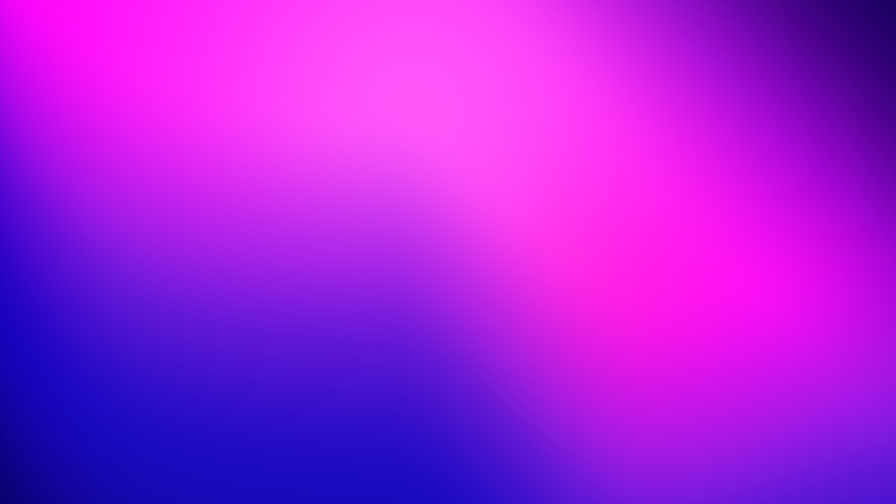
Give the GLSL for this background, as a WebGL 2 fragment shader.

```glsl
#version 300 es
precision highp float;
// A soft neon gradient: a magenta band arches over a blue hollow and fades
// into an indigo corner. A curved height ramp sets the main colours; a
// round highlight, a warm glow and a diagonal shade finish the light.

uniform vec2 u_resolution;
out vec4 fragColor;

const vec3 NAVY    = vec3(0.03, 0.00, 0.36);
const vec3 BLUE    = vec3(0.10, 0.04, 0.76);
const vec3 VIOLET  = vec3(0.52, 0.12, 0.88);
const vec3 MAGENTA = vec3(1.00, 0.03, 0.98);
const vec3 INDIGO  = vec3(0.11, 0.00, 0.62);

// Round Gaussian falloff: 1 at the centre
float glow(vec2 p, vec2 centre, float radius) {
    vec2 d = (p - centre) / radius;
    return exp(-dot(d, d));
}

// Height of the band's lower edge along the canvas
float bandEdge(float x) {
    float hump = 0.36 * (1.0 - smoothstep(0.75, 1.3, x));
    float leftRise = 0.36 * exp(-5.0 * x);
    float rightRise = 0.13 * smoothstep(1.3, 1.85, x);
    return 0.03 + hump + leftRise + rightRise;
}

// Overlapping colour steps from below the edge to above it
vec3 bandRamp(float height, vec3 bandColour) {
    vec3 colour = mix(NAVY, BLUE, smoothstep(-0.9, -0.3, height));
    colour = mix(colour, VIOLET, smoothstep(-0.4, 0.12, height));
    return mix(colour, bandColour, smoothstep(-0.1, 0.4, height));
}

// Fade to indigo along a diagonal, then dim its blue toward the corner
vec3 shadeCorner(vec3 colour, float along) {
    colour = mix(colour, INDIGO, smoothstep(-0.3, 0.35, along));
    colour.b *= 1.0 - 0.38 * smoothstep(-0.05, 0.36, along);
    return colour;
}

void main() {
    // Canvas units: height 1, width 16/9
    vec2 p = gl_FragCoord.xy / u_resolution * vec2(16.0 / 9.0, 1.0);

    // Magenta band with a pale pink highlight
    vec3 band = MAGENTA;
    band.g += 0.31 * glow(p, vec2(0.82, 0.78), 0.5);
    vec3 colour = bandRamp(p.y - bandEdge(p.x), band);

    // Purer hue at the left side, warmer hue low in the band
    colour.g *= smoothstep(-0.15, 0.3, p.x);
    colour.b -= 0.08 * glow(p, vec2(1.2, 0.42), 0.25);

    // Dark upper right corner
    float along = dot(p - vec2(1.33, 1.0), vec2(0.73, 0.68));
    fragColor = vec4(shadeCorner(colour, along), 1.0);
}
```
